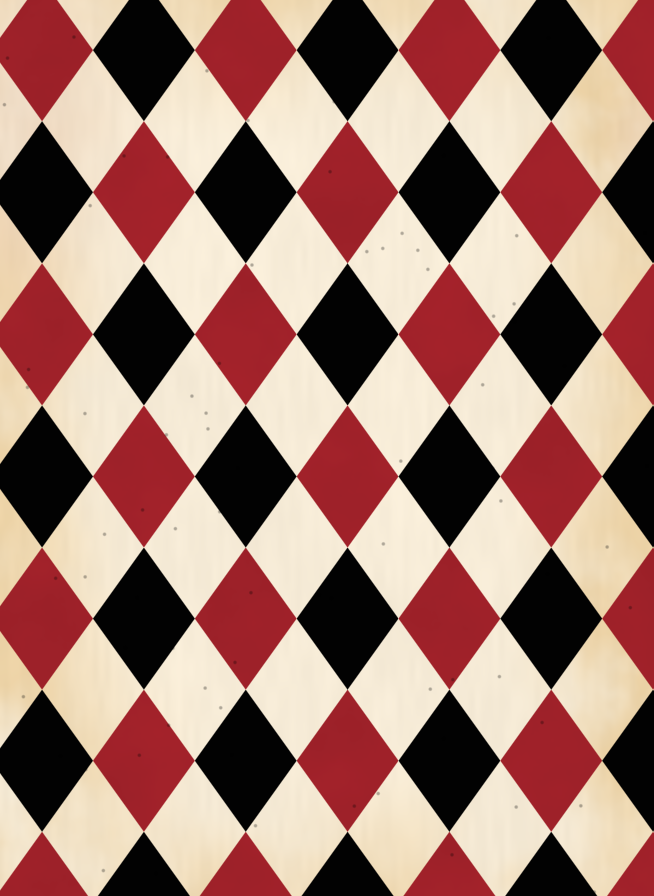
This pattern is drawn by a WebGL 1 fragment shader. Its source:

```glsl
precision highp float;

uniform vec2 u_resolution;

const vec2 REPEATS = vec2(6.422, 6.305);
const vec2 FIRST_CENTRE = vec2(0.413, 0.353);
const vec3 CREAM = vec3(0.968, 0.925, 0.845);
const vec3 TAN = vec3(0.91, 0.80, 0.61);
const vec3 ROSE = vec3(0.93, 0.83, 0.77);
const vec3 RED = vec3(0.625, 0.13, 0.162);
const vec3 BLACK = vec3(0.006);

float hash(vec2 p) {
  p = fract(p * vec2(0.1031, 0.1137));
  p += dot(p, p.yx + 33.33);
  return fract((p.x + p.y) * p.x * 7.31);
}

float valueNoise(vec2 p) {
  vec2 cell = floor(p);
  vec2 f = fract(p);
  f = f * f * (3.0 - 2.0 * f);
  float low = mix(hash(cell), hash(cell + vec2(1.0, 0.0)), f.x);
  float high = mix(hash(cell + vec2(0.0, 1.0)), hash(cell + 1.0), f.x);
  return mix(low, high, f.y);
}

float fbm(vec2 p) {
  float sum = 0.0;
  float amplitude = 0.5;
  for (int octave = 0; octave < 5; octave++) {
    sum += amplitude * valueNoise(p);
    p = mat2(0.8, 0.6, -0.6, 0.8) * p * 2.03 + 17.3;
    amplitude *= 0.5;
  }
  return sum;
}

// Soft elliptical patch, strongest at its centre
float patchMask(vec2 uv, vec2 centre, vec2 radius) {
  vec2 d = (uv - centre) / radius;
  return exp(-dot(d, d));
}

vec3 agedPaper(vec2 uv, vec2 p) {
  float mottle = fbm(p * 7.0 + 3.0);
  float fibre = valueNoise(p * vec2(150.0, 28.0)) - 0.5;
  vec2 fromCentre = abs(uv - 0.5) * 2.0;
  float border = max(smoothstep(0.5, 1.1, fromCentre.x),
                     smoothstep(0.65, 1.15, fromCentre.y));

  // Yellowing gathers along the borders and in a few stains
  float stain = border * 0.65;
  stain += 0.75 * patchMask(uv, vec2(0.91, 0.87), vec2(0.08, 0.07));
  stain += 0.55 * patchMask(uv, vec2(0.92, 0.26), vec2(0.08, 0.12));
  stain += 0.30 * patchMask(uv, vec2(0.10, 0.14), vec2(0.14, 0.10));
  stain *= smoothstep(0.15, 0.75, mottle) * 1.5;

  float blush = patchMask(uv, vec2(0.03, 0.86), vec2(0.13, 0.16));
  blush += 0.8 * patchMask(uv, vec2(0.98, 0.85), vec2(0.05, 0.06));

  vec3 paper = mix(CREAM, TAN, clamp(stain, 0.0, 0.85));
  paper = mix(paper, ROSE, clamp(blush * mottle, 0.0, 0.6));
  return paper + fibre * 0.022 + (mottle - 0.48) * 0.04;
}

// Sparse dark flecks of varying strength
float fleckMask(vec2 p, float density) {
  vec2 q = p * density;
  vec2 cell = floor(q);
  vec2 offset = vec2(hash(cell + 5.0), hash(cell + 41.0)) - 0.5;
  float dist = length(fract(q) - 0.5 - offset * 0.6);
  float present = step(0.965, hash(cell + 73.0));
  return present * (1.0 - smoothstep(0.04, 0.16, dist));
}

// Signed distance to the nearest diamond edge, in cell units
float diamondDistance(vec2 local) {
  return (abs(local.x) + abs(local.y) - 0.5);
}

void main() {
  vec2 uv = gl_FragCoord.xy / u_resolution;
  vec2 p = gl_FragCoord.xy / u_resolution.y;

  // Grid of touching diamonds, counted from the top left
  vec2 grid = vec2(uv.x, 1.0 - uv.y) * REPEATS - FIRST_CENTRE;
  vec2 index = floor(grid + 0.5);
  float dist = diamondDistance(grid - index);
  float pixel = length(REPEATS / u_resolution);
  float ink = 1.0 - smoothstep(-0.8 * pixel, 0.8 * pixel, dist);

  // Red and black alternate in both directions
  float parity = mod(index.x + index.y, 2.0);
  float wear = fbm(p * 16.0 + 9.0) - 0.48;
  float tint = hash(index + 11.0) - 0.5;
  vec3 redInk = RED * (1.0 + wear * 0.08 + tint * 0.03);
  vec3 inkColor = mix(redInk, BLACK, parity);

  vec3 color = mix(agedPaper(uv, p), inkColor, ink);
  color *= 1.0 - 0.3 * fleckMask(p, 55.0);
  gl_FragColor = vec4(clamp(color, 0.0, 1.0), 1.0);
}
```
